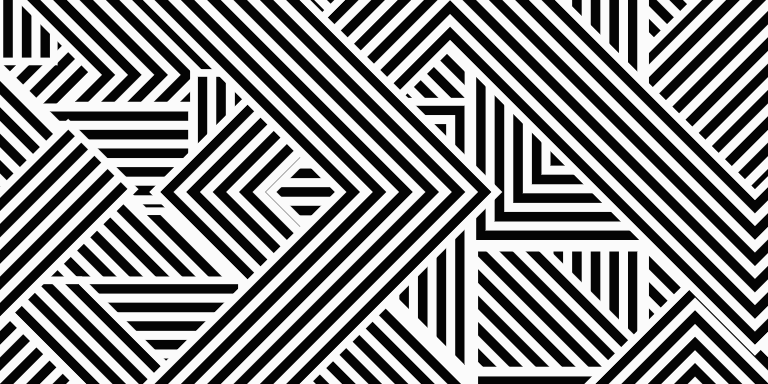
This pattern is drawn by a Shadertoy shader. Its source:

```glsl
// Black and white op-art patchwork of striped panels under folded diagonal bands.

const float PERIOD = 0.0485;   // stripe spacing, in canvas heights
const float GAP = 0.02;        // white margin around each panel
const float DIAG = 0.70710678; // turns x+y or x-y into true distance

// Antialiased coverage of a signed distance (negative is inside)
float cover(float dist) {
    return clamp(0.5 - dist * iResolution.y, 0.0, 1.0);
}

// Even stripes that start black at coord = 0
float stripes(float coord) {
    float wave = abs(fract(coord / PERIOD + 0.25) - 0.5);
    return cover((wave - 0.257) * PERIOD);
}

// Signed distance to an axis-aligned box
float box(vec2 p, vec2 lo, vec2 hi) {
    vec2 d = abs(p - 0.5 * (lo + hi)) - 0.5 * (hi - lo);
    return max(d.x, d.y);
}

// Signed distance to a diagonal strip of a folded coordinate
float strip(float fold, float lo, float hi) {
    return (abs(fold - 0.5 * (lo + hi)) - 0.5 * (hi - lo)) * DIAG;
}

// Lays a striped panel with a white margin over the ink so far
void panel(inout float ink, float edge, float coord) {
    ink = mix(ink, stripes(coord) * cover(edge), cover(edge - GAP));
}

void mainImage(out vec4 fragColor, in vec2 fragCoord) {
    vec2 p = fragCoord / iResolution.y;
    float x = p.x, y = p.y;
    float falling = (x + y) * DIAG;
    float rising = (x - y) * DIAG;
    float ink = stripes(falling);

    // Upper left: straight patches and a small chevron
    float clipLeft = 0.84 * DIAG - falling;
    panel(ink, max(box(p, vec2(0.0, 0.73), vec2(0.5, 1.1)), clipLeft), rising);
    panel(ink, box(p, vec2(-0.1, 0.85), vec2(0.13, 1.1)), 0.13 - x);
    float smallFold = x + abs(y - 0.805);
    panel(ink, max(strip(smallFold, 0.265, 0.574), 0.735 - y), (0.574 - smallFold) * DIAG);
    panel(ink, max(box(p, vec2(0.13, 0.46), vec2(0.49, 0.71)), clipLeft), 0.71 - y);
    panel(ink, box(p, vec2(0.515, 0.55), vec2(0.7, 0.80)), x - 0.515);

    // Lower left: level stripes, falling strip, corner and rising band
    panel(ink, box(p, vec2(0.2, -0.1), vec2(0.62, 0.26)), 0.26 - y);
    panel(ink, max(strip(x + y, 0.225, 0.465), y - 0.26), falling - 0.225 * DIAG);
    panel(ink, falling - 0.19 * DIAG, rising);
    panel(ink, max(strip(x - y, -0.485, -0.175), -clipLeft), rising + 0.485 * DIAG);

    // Diamond of left-pointing chevrons with a level-striped core
    float tipFold = x + abs(y - 0.5);
    float backFold = x - abs(y - 0.5);
    float inDiamond = (tipFold - 0.95) * DIAG;
    panel(ink, max((0.417 - backFold) * DIAG, inDiamond), (backFold - 0.417) * DIAG);
    panel(ink, max((0.72 - backFold) * DIAG, inDiamond), y - 0.488);

    // Centre: upright wedge, falling patch and nested corner
    panel(ink, max(box(p, vec2(1.0, -0.1), vec2(1.21, 0.42)), 1.26 * DIAG - falling), 1.21 - x);
    panel(ink, box(p, vec2(1.0, 0.745), vec2(1.21, 0.92)), falling);
    panel(ink, box(p, vec2(1.0, 0.44), vec2(1.21, 0.725)), min(1.21 - x, 0.725 - y));

    // Lower right: square with an upright wedge, sill and peak
    float square = box(p, vec2(1.245, 0.045), vec2(1.66, 0.345));
    panel(ink, square, falling);
    panel(ink, max(square, 1.78 * DIAG - falling), 1.66 - x);
    panel(ink, box(p, vec2(1.245, -0.1), vec2(1.66, 0.02)), 0.02 - y);
    panel(ink, box(p, vec2(1.69, -0.1), vec2(2.2, 0.345)), falling);
    float peakFold = y + abs(x - 1.81);
    panel(ink, (peakFold - 0.26) * DIAG, (0.26 - peakFold) * DIAG);

    // Nested corners below the zigzag, patches above it
    float aboveBand = 2.25 * DIAG - falling;
    panel(ink, max(box(p, vec2(1.24, 0.375), vec2(1.8, 0.85)), -aboveBand), min(x - 1.24, y - 0.375));
    panel(ink, max(box(p, vec2(1.3, 0.55), vec2(1.66, 1.1)), aboveBand), 1.66 - x);
    float corner = max(box(p, vec2(1.69, 0.25), vec2(2.2, 1.1)), aboveBand);
    panel(ink, corner, rising);
    panel(ink, max(corner, rising - 0.80 * DIAG), falling);

    // Zigzag band, then the large chevron on top
    float zigzag = y + abs(x - 1.172) - 2.0 * max(x - 1.966, 0.0);
    panel(ink, max(strip(zigzag, 0.896, 1.273), (1.3 - tipFold) * DIAG), (1.273 - zigzag) * DIAG);
    panel(ink, strip(tipFold, 0.9, 1.28), (1.28 - tipFold) * DIAG);

    vec3 paper = vec3(0.985), black = vec3(0.015);
    fragColor = vec4(mix(paper, black, ink), 1.0);
}
```
